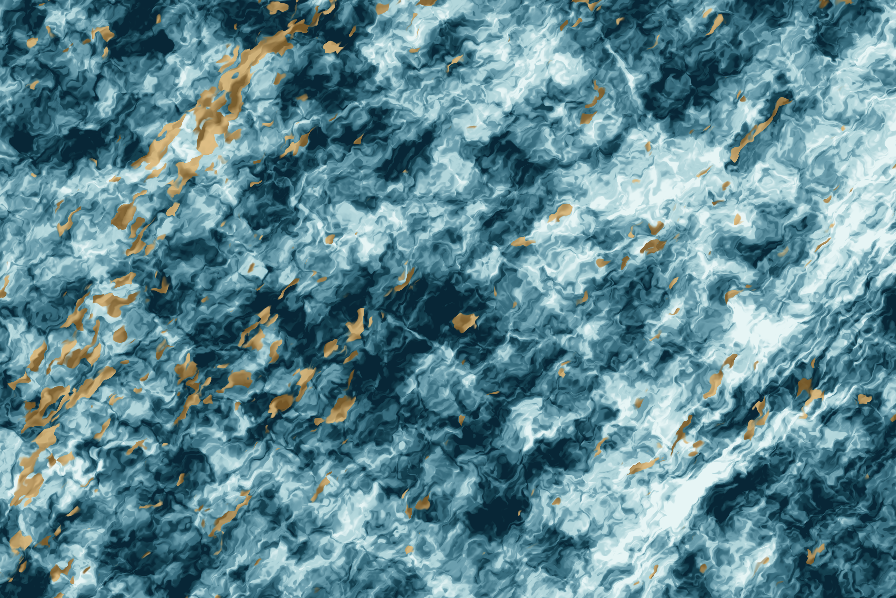
Reproduce this texture procedurally as a Shadertoy shader.

```glsl
// Teal marble with pale diagonal veins, dark cracks and scattered gold leaf.

const vec3 ABYSS = vec3(0.03, 0.15, 0.21);
const vec3 DEEP  = vec3(0.08, 0.25, 0.31);
const vec3 TEAL  = vec3(0.22, 0.43, 0.50);
const vec3 MIST  = vec3(0.42, 0.62, 0.68);
const vec3 PALE  = vec3(0.70, 0.84, 0.86);
const vec3 FROST = vec3(0.90, 0.96, 0.96);
const vec3 GOLD_DARK  = vec3(0.50, 0.36, 0.15);
const vec3 GOLD_LIGHT = vec3(0.87, 0.72, 0.47);

const float STREAK_ANGLE    = 0.83;
const float VEIN_ANGLE      = 0.52;
const float BASE_TONE       = 0.44;
const float REGION_STRENGTH = 0.72;
const float CLOUD_CONTRAST  = 0.75;
const float GRAIN_CONTRAST  = 1.65;
const float CELL_SOFTNESS   = 7.0;
const float GOLD_THRESHOLD  = 1.12;
const vec2  BAND_CENTER     = vec2(1.20, 0.27);

// Broad light and dark regions: center, radius, tone shift.
const int REGIONS = 11;
const vec4 region[REGIONS] = vec4[REGIONS](
    vec4(0.20, 0.88, 0.22, -0.28), vec4(0.80, 0.40, 0.16, -0.34),
    vec4(0.52, 0.22, 0.22, -0.26), vec4(0.22, 0.14, 0.07, -0.42),
    vec4(1.36, 0.14, 0.16, -0.34), vec4(1.12, 0.86, 0.17, -0.16),
    vec4(0.68, 0.97, 0.10,  0.34), vec4(1.05, 0.53, 0.19,  0.26),
    vec4(1.35, 0.85, 0.20,  0.08), vec4(0.78, 0.72, 0.20,  0.06),
    vec4(0.08, 0.62, 0.15, -0.12));

// Long healed fractures: start and end.
const int FRACTURES = 6;
const vec4 fracture[FRACTURES] = vec4[FRACTURES](
    vec4(0.44, 0.73, 0.56, 0.58), vec4(0.00, 0.17, 0.49, 0.32),
    vec4(0.66, 0.47, 0.76, 0.41), vec4(0.50, 0.78, 0.80, 0.93),
    vec4(1.00, 0.95, 1.10, 0.80), vec4(0.86, 0.24, 0.98, 0.32));

vec3 hash3(vec2 c) {
    vec3 h = fract(c.xyx * vec3(0.1031, 0.1030, 0.0973));
    h += dot(h, h.yxz + 33.33);
    return fract((h.xxy + h.yzz) * h.zyx);
}

// Cellular noise: x = blended cell tone, y = gap to the nearest cell border.
vec2 cells(vec2 p) {
    vec2 id = floor(p), f = fract(p);
    float tone = 0.0, total = 0.0, first = 8.0, second = 8.0;
    for (int j = -1; j <= 1; j++)
    for (int i = -1; i <= 1; i++) {
        vec2 o = vec2(i, j);
        vec3 h = hash3(id + o);
        float d = length(o + h.xy - f);
        float w = exp(-CELL_SOFTNESS * d * d);
        tone += h.z * w;
        total += w;
        second = min(second, max(first, d));
        first = min(first, d);
    }
    return vec2(tone / total, second - first);
}

float layers(vec2 p, int octaves) {
    float sum = 0.0, total = 0.0, amp = 1.0;
    for (int i = 0; i < octaves; i++) {
        sum += amp * cells(p).x;
        total += amp;
        amp *= 0.8;
        p = p * 2.03 + vec2(17.3, 9.1);
    }
    return sum / total - 0.5;
}

float vein(vec2 p, float width) {
    return 1.0 - smoothstep(0.0, width, cells(p).y);
}

float segmentDistance(vec2 p, vec2 a, vec2 b) {
    vec2 ab = b - a;
    return length(p - a - ab * clamp(dot(p - a, ab) / dot(ab, ab), 0.0, 1.0));
}

// Coordinates along and across a direction
vec2 turned(vec2 p, float angle) {
    vec2 d = vec2(cos(angle), sin(angle));
    return vec2(dot(p, d), dot(p, vec2(-d.y, d.x)));
}

vec3 marble(float t) {
    vec3 c = mix(ABYSS, DEEP, smoothstep(-0.05, 0.12, t));
    c = mix(c, TEAL, smoothstep(0.12, 0.32, t));
    c = mix(c, MIST, smoothstep(0.32, 0.57, t));
    c = mix(c, PALE, smoothstep(0.57, 0.80, t));
    return mix(c, FROST, smoothstep(0.83, 1.12, t));
}

void mainImage(out vec4 fragColor, in vec2 fragCoord) {
    vec2 p = fragCoord / iResolution.y;
    vec2 bend = vec2(layers(p * 9.0, 4), layers(p * 9.0 + 31.0, 4));
    vec2 q = p + 0.08 * bend;
    vec2 s = turned(p + 0.035 * bend - BAND_CENTER, STREAK_ANGLE);
    vec2 v = turned(q, VEIN_ANGLE);
    float streak = layers(s * vec2(4.0, 26.0), 4);

    // Mottled base with broad regions
    float tone = BASE_TONE + 0.8 * streak;
    tone += CLOUD_CONTRAST * layers(v * vec2(4.5, 7.0), 2);
    tone += GRAIN_CONTRAST * layers(v * vec2(13.0, 18.0) + 5.0, 4);
    for (int i = 0; i < REGIONS; i++) {
        vec2 d = (p + 0.3 * bend - region[i].xy) / region[i].z;
        tone += REGION_STRENGTH * region[i].w * exp(-dot(d, d));
    }

    // Pale diagonal band
    float width = 0.08 + 0.25 * smoothstep(-0.2, 0.5, s.x);
    float edge = s.y + 0.3 * streak;
    float band = smoothstep(-0.07, -0.01, edge) * (1.0 - smoothstep(0.3 * width, width, edge));
    tone += band * (0.24 + 0.9 * streak);

    // Fine light veins, straight streak veins and dark cracks
    float patches = smoothstep(-0.10, 0.12, layers(p * 4.0 + 50.0, 2));
    tone += 0.20 * patches * vein(v * vec2(6.0, 11.0), 0.09);
    tone += 0.13 * patches * vein(q * 21.0 + 7.0, 0.15);
    tone += 0.24 * vein(s * vec2(2.5, 16.0) + 4.0, 0.08) * (0.4 + 0.6 * band);
    tone -= 0.24 * (1.0 - patches) * (1.0 - 0.7 * band) * vein(q * 12.0 + 23.0, 0.13);
    for (int i = 0; i < FRACTURES; i++) {
        float d = segmentDistance(p + 0.08 * bend, fracture[i].xy, fracture[i].zw);
        tone += 0.34 * (1.0 - smoothstep(0.002, 0.009, d));
    }
    vec3 color = marble(tone);

    // Gold leaf crumbled along a curved trail, with sparse flakes elsewhere
    float offset = p.x - 0.03 - 0.56 * p.y * p.y;
    float trail = exp(-pow(offset / 0.11, 2.0));
    vec2 drift = (p - vec2(0.42, 0.41)) / vec2(0.24, 0.13);
    float spread = max(trail, 0.72 * exp(-dot(drift, drift)));
    spread = max(spread, 0.40 * smoothstep(0.58, 0.80, cells(p * 4.0 + 12.0).x));
    float flakes = 2.5 * layers(s * vec2(6.0, 27.0) + 60.0, 3);
    flakes += 2.6 * layers(s * vec2(28.0, 48.0), 2);
    float gold = smoothstep(0.0, 0.22, flakes + 0.80 * spread - GOLD_THRESHOLD);
    float shine = 0.5 + 2.4 * layers(s * vec2(22.0, 60.0) + 80.0, 2);
    color = mix(color, mix(GOLD_DARK, GOLD_LIGHT, clamp(shine, 0.0, 1.0)), 0.9 * gold);

    fragColor = vec4(color, 1.0);
}
```
